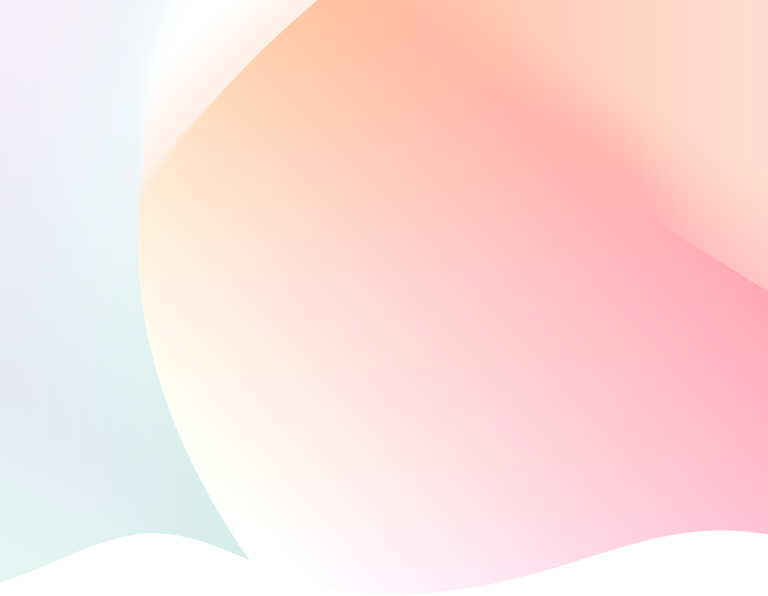
Reproduce this background procedurally as a Shadertoy shader.

```glsl
// A pastel abstract backdrop: a large folded petal over a cool wash, with a white wave below.
// Each boundary is a short curve formula; signed offsets from it drive the masks and shading.
// Colours are linear gradients, blended across the soft or crisp edge of every layer.

const vec3 WHITE = vec3(1.0);
const vec3 LILAC = vec3(0.953, 0.937, 0.965);
const vec3 GREY_LILAC = vec3(0.900, 0.918, 0.942);
const vec3 MINT = vec3(0.838, 0.930, 0.917);
const vec3 PALE_MINT = vec3(0.890, 0.955, 0.947);
const vec3 ICE = vec3(0.945, 0.970, 0.980);
const vec3 CREAM = vec3(1.0, 0.945, 0.910);
const vec3 APRICOT = vec3(1.0, 0.745, 0.640);
const vec3 PEACH = vec3(1.0, 0.865, 0.815);

float bell(float x, float center, float width) {
    float t = (x - center) / width;
    return exp(-t * t);
}

// Curve c.x + c.y t + c.z t^2
float quadratic(float t, vec3 c) {
    return c.x + t * (c.y + t * c.z);
}

// Coverage of the positive side of an edge, feathered on its negative side
float edgeMask(float offset, float feather, float pixel) {
    return smoothstep(-feather - pixel, pixel, offset);
}

// Cool wash: lilac at the top, mint at the foot and beside the petal
vec3 coolWash(vec2 p, float petalOffset) {
    vec3 wash = mix(GREY_LILAC, LILAC, smoothstep(0.3, 1.0, p.y));
    float foot = 1.0 - smoothstep(0.10, 0.36, p.y + 0.6 * p.x);
    wash = mix(wash, PALE_MINT, foot);
    vec3 rim = mix(MINT, ICE, smoothstep(0.0, 0.9, p.y));
    return mix(wash, rim, smoothstep(-0.2, 0.0, petalOffset));
}

// Petal body: pink at the right, apricot at the top, white at the lower left
vec3 petalBody(vec2 p) {
    vec3 body = vec3(1.0, 1.156, 1.114)
              - p.x * vec3(0.0, 0.376, 0.241)
              - p.y * vec3(0.0, 0.234, 0.328);
    float glow = bell(length(p - vec2(0.40, 0.95)), 0.0, 0.25);
    body.b -= 0.05 * glow;
    return clamp(body, 0.0, 1.0);
}

// Upper sheet: shaded along the crease, lighter away from it
vec3 upperSheet(vec2 p, vec3 body, float creaseOffset) {
    vec3 sheet = mix(APRICOT, PEACH, smoothstep(0.38, 1.04, p.x));
    float lift = 0.22 * smoothstep(0.78, 1.0, p.x);
    return mix(body, sheet, smoothstep(-lift, 0.21, creaseOffset));
}

// Height of the two-humped wave
float waveHeight(float x) {
    return 0.113 * bell(x, 0.20, 0.175) + 0.118 * bell(x, 0.94, 0.25) - 0.008;
}

void mainImage(out vec4 fragColor, in vec2 fragCoord) {
    vec2 p = fragCoord / iResolution.xy;
    float pixel = 0.8 / min(iResolution.x, iResolution.y);

    // Signed offsets from the four boundaries
    float petalOffset = p.x - quadratic(p.y - 0.6, vec3(0.179, 0.0, 0.5));
    float curlOffset = p.x - quadratic(p.y - 0.64, vec3(0.182, 0.359, 0.79));
    float creaseOffset = p.y - quadratic(1.0 - p.x, vec3(0.511, 0.79, 0.06));
    float waveOffset = waveHeight(p.x) - p.y;

    // Petal surface with its crease
    vec3 body = petalBody(p);
    vec3 upper = upperSheet(p, body, creaseOffset);
    vec3 petal = mix(body, upper, edgeMask(creaseOffset, 0.0, pixel));

    // White curl, softest where it tapers off
    vec3 curl = mix(WHITE, CREAM, smoothstep(-0.12, 0.0, curlOffset));
    float curlFeather = 0.03 * (1.0 - smoothstep(0.62, 0.88, p.y));
    petal = mix(curl, petal, edgeMask(curlOffset, curlFeather, pixel));

    // Petal over the wash, with a haze along its upper rim
    float haze = 0.075 * smoothstep(0.68, 1.0, p.y);
    vec3 color = coolWash(p, petalOffset);
    color = mix(color, petal, edgeMask(petalOffset, haze, pixel));

    // White wave in front
    color = mix(color, WHITE, edgeMask(waveOffset, 0.0, pixel));
    fragColor = vec4(color, 1.0);
}
```
